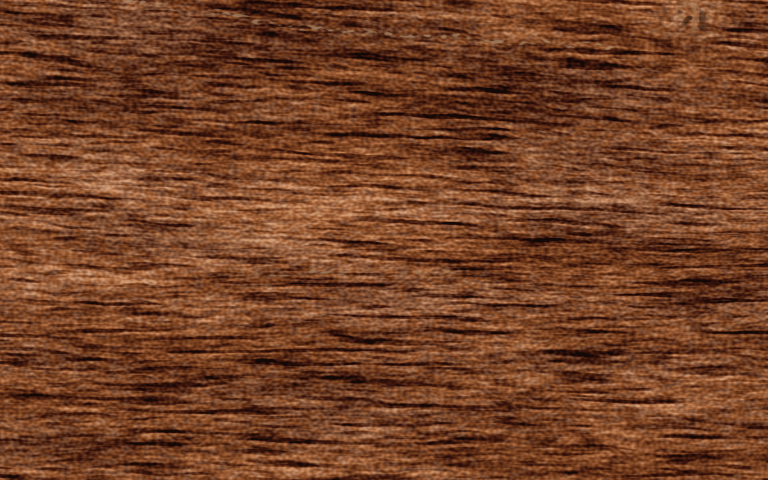
Write a Shadertoy shader that draws this texture.

```glsl
// Dark walnut plank: horizontal fibres, long open pores and pale mineral veins.

const vec3 BLACK_BROWN = vec3(0.07, 0.03, 0.025);
const vec3 DEEP_BROWN  = vec3(0.21, 0.07, 0.04);
const vec3 UMBER       = vec3(0.33, 0.15, 0.07);
const vec3 CHESTNUT    = vec3(0.47, 0.25, 0.12);
const vec3 TAN         = vec3(0.64, 0.39, 0.23);
const vec3 PALE_TAN    = vec3(0.82, 0.59, 0.42);
const vec3 MINERAL     = vec3(0.66, 0.53, 0.40);
const vec3 DUST_TINT   = vec3(0.0, 0.036, 0.065);

float hash(vec2 cell, float seed) {
    vec3 q = fract(vec3(cell.xyx + seed * 17.3) * vec3(0.1031, 0.1030, 0.0973));
    q += dot(q, q.yzx + 33.33);
    return fract((q.x + q.y) * q.z);
}

vec2 gradient(vec2 cell, float seed) {
    float angle = 6.2832 * hash(cell, seed);
    return vec2(cos(angle), sin(angle));
}

// Gradient noise, roughly -0.7 to 0.7.
float noise(vec2 p, float seed) {
    vec2 i = floor(p), f = fract(p);
    vec2 u = f * f * f * (f * (f * 6.0 - 15.0) + 10.0);
    vec2 e = vec2(1.0, 0.0);
    float low  = mix(dot(gradient(i, seed), f),
                     dot(gradient(i + e.xy, seed), f - e.xy), u.x);
    float high = mix(dot(gradient(i + e.yx, seed), f - e.yx),
                     dot(gradient(i + e.xx, seed), f - e.xx), u.x);
    return mix(low, high, u.y);
}

// Bends the fibres: they sink to the right in the upper half.
vec2 bendFibres(vec2 p) {
    float slope = mix(0.008, 0.055, smoothstep(0.3, 0.75, p.y));
    float sway = 0.014 * noise(p * vec2(1.6, 3.0), 1.0)
               + 0.003 * noise(p * vec2(14.0, 24.0), 2.0);
    return p + vec2(0.0, slope * p.x + sway);
}

float patchAt(vec2 p, vec2 center, vec2 radius) {
    vec2 d = (p - center) / radius;
    return exp(-dot(d, d));
}

// Broad light and dark zones of the plank.
float zones(vec2 p) {
    float light = 0.09 * patchAt(p, vec2(0.45, 0.60), vec2(0.75, 0.17))
                + 0.07 * patchAt(p, vec2(1.50, 0.70), vec2(0.35, 0.08))
                + 0.05 * patchAt(p, vec2(0.90, 0.02), vec2(0.70, 0.07));
    float shade = 0.13 * patchAt(p, vec2(1.08, 0.80), vec2(0.32, 0.13))
                + 0.11 * patchAt(p, vec2(0.55, 0.90), vec2(0.45, 0.10))
                + 0.12 * patchAt(p, vec2(1.22, 0.49), vec2(0.17, 0.05))
                + 0.11 * patchAt(p, vec2(1.52, 0.40), vec2(0.22, 0.07))
                + 0.08 * patchAt(p, vec2(0.30, 0.19), vec2(0.40, 0.07));
    return light - shade;
}

// Thin dark slits, stretched along the fibres.
float pores(vec2 p, vec2 frequency, float seed) {
    float density = 0.12 * noise(p * vec2(1.5, 5.0), seed + 0.5);
    return smoothstep(0.12, 0.40, noise(p * frequency, seed) + density);
}

// Broken pale line between two points.
float vein(vec2 p, vec2 a, vec2 b, float width) {
    float along = (p.x - a.x) / (b.x - a.x);
    float wobble = 0.012 * noise(vec2(p.x * 14.0, 0.5), 21.0);
    float offset = abs(p.y - mix(a.y, b.y, along) + wobble);
    float ends = smoothstep(0.0, 0.04, along) * smoothstep(1.0, 0.96, along);
    float breaks = smoothstep(-0.05, 0.3, noise(p * vec2(50.0, 110.0), 22.0));
    return ends * breaks * smoothstep(width, width * 0.3, offset);
}

vec3 woodRamp(float tone) {
    vec3 color = mix(BLACK_BROWN, DEEP_BROWN, smoothstep(0.05, 0.21, tone));
    color = mix(color, UMBER, clamp((tone - 0.21) / 0.12, 0.0, 1.0));
    color = mix(color, CHESTNUT, clamp((tone - 0.33) / 0.14, 0.0, 1.0));
    color = mix(color, TAN, clamp((tone - 0.47) / 0.17, 0.0, 1.0));
    return mix(color, PALE_TAN, clamp((tone - 0.64) / 0.18, 0.0, 1.0));
}

void mainImage(out vec4 fragColor, in vec2 fragCoord) {
    vec2 p = fragCoord / iResolution.y;
    vec2 w = bendFibres(p);

    // Layered fibres, from broad bands to fine surface grain.
    float tone = 0.51 + zones(p);
    tone += 0.13 * noise(w * vec2(1.3, 6.0), 3.0);
    tone += 0.15 * noise(w * vec2(2.5, 21.0), 4.0);
    tone += 0.20 * noise(w * vec2(6.0, 72.0), 5.0);
    tone += 0.24 * noise(w * vec2(24.0, 140.0), 6.0);
    tone += 0.23 * noise(w * vec2(105.0, 155.0), 7.0);

    // Pores with a faint lit lower rim.
    vec2 longPores = vec2(4.5, 68.0), shortPores = vec2(12.0, 105.0);
    tone -= 0.26 * pores(w, longPores, 8.0) + 0.17 * pores(w, shortPores, 10.0);
    tone += 0.06 * pores(w + vec2(0.0, 0.006), longPores, 8.0);

    // Dusty tint on the lighter fibres.
    float dust = noise(w * vec2(40.0, 90.0), 12.0) + 0.6 * noise(w * vec2(2.0, 9.0), 13.0);
    vec3 color = woodRamp(tone);
    color += DUST_TINT * smoothstep(-0.15, 0.3, dust) * smoothstep(0.25, 0.45, tone);

    // Mineral veins and a speckled corner blemish.
    float mineral = vein(p, vec2(0.25, 1.0), vec2(0.68, 0.937), 0.008);
    mineral += vein(p, vec2(0.66, 0.937), vec2(1.30, 0.902), 0.008);
    mineral += 0.8 * vein(p, vec2(0.46, 0.433), vec2(1.02, 0.433), 0.006);
    float speck = noise(p * vec2(55.0, 65.0), 23.0);
    float blemish = patchAt(p, vec2(1.44, 0.97), vec2(0.045, 0.05));
    color *= 1.0 - 0.5 * blemish * smoothstep(0.0, 0.3, -speck);
    mineral += 0.7 * blemish * smoothstep(0.05, 0.35, speck);
    color = mix(color, MINERAL, 0.75 * min(mineral, 1.0));

    fragColor = vec4(clamp(color, 0.0, 1.0), 1.0);
}
```
